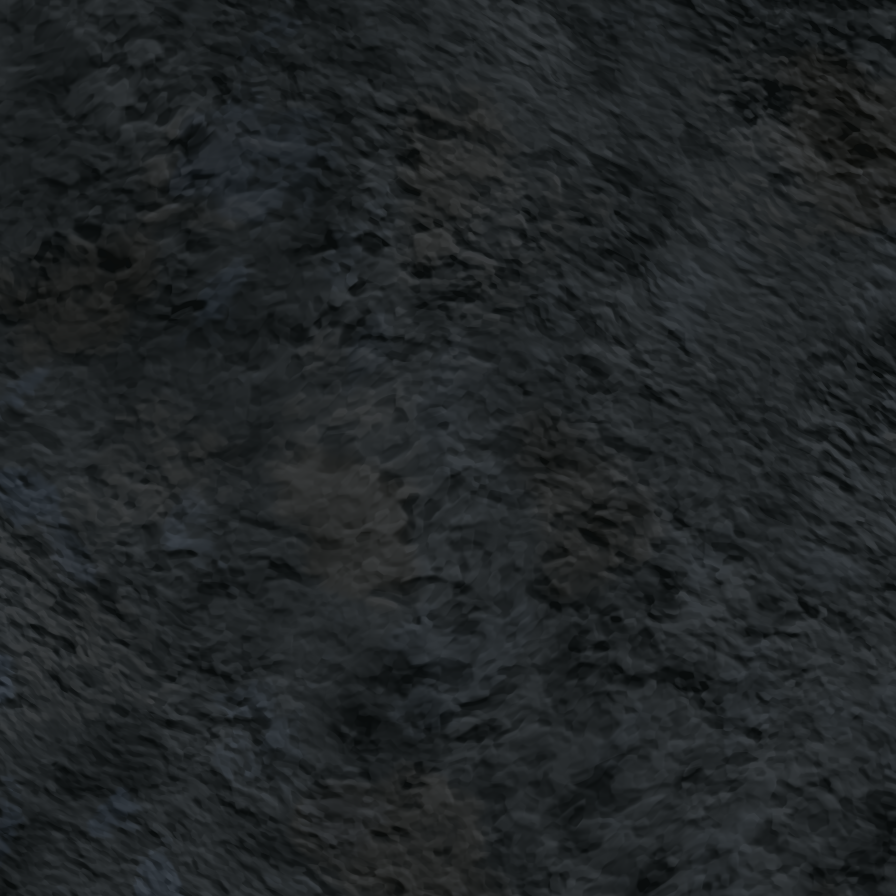
Give the GLSL for this texture, as a WebGL 1 fragment shader.

```glsl
precision highp float;

uniform vec2 u_resolution;

// Colours
const vec3 STONE = vec3(0.119, 0.134, 0.140);
const vec3 TONE_STEP = vec3(0.034, 0.035, 0.037);
const vec3 WARM_TINT = vec3(0.011, 0.001, -0.009);
const vec3 BLUE_TINT = vec3(0.022, 0.036, 0.062);

// Feature frequencies, in cells per canvas side
const vec2 LEDGE_FREQ = vec2(17.0, 30.0);
const vec2 GRAIN_FREQ = vec2(40.0, 78.0);
const vec2 GRIT_FREQ = vec2(98.0, 150.0);
const vec2 CREVICE_FREQ = vec2(27.0, 64.0);
const float BROAD_FREQ = 3.6;
const float PATCH_FREQ = 10.0;

// Strengths
const float BROAD_AMOUNT = 0.36;
const float PATCH_AMOUNT = 0.34;
const float HEIGHT_AMOUNT = 0.44;
const float RELIEF_AMOUNT = 0.42;
const float CREVICE_AMOUNT = 1.1;
const float CELL_SOFTNESS = 8.0;
const float CELL_GAIN = 4.5;
const vec2 LIGHT_STEP = vec2(0.002, 0.005);

// Flow of the strata
const float STRATA_SLOPE = 0.42;
const float STRATA_BEND = 0.07;
const vec2 BEND_FREQ = vec2(5.0, 4.0);
const float BEND_PHASE = -0.76;

vec3 hash3(vec2 cell) {
  vec3 h = fract(cell.xyx * vec3(0.1031, 0.1030, 0.0973));
  h += dot(h, h.yxz + 33.33);
  return fract((h.xxy + h.yzz) * h.zyx);
}

// Cellular noise with softly blended cells, roughly unit deviation
float cells(vec2 p) {
  vec2 base = floor(p);
  float total = 0.0;
  float weights = 0.0;
  for (int y = -1; y <= 1; y++) {
    for (int x = -1; x <= 1; x++) {
      vec2 cell = base + vec2(float(x), float(y));
      vec3 seed = hash3(cell + 57.0);
      vec2 d = cell + seed.xy - p;
      float w = exp(-CELL_SOFTNESS * dot(d, d));
      total += w * (seed.z - 0.5);
      weights += w;
    }
  }
  return CELL_GAIN * total / weights;
}

// Layered sines that make outlines wander
vec2 wander(vec2 p) {
  return vec2(sin(p.y * 17.0 + 2.0 * sin(p.x * 11.0)),
              sin(p.x * 19.0 + 2.0 * sin(p.y * 13.0 + 1.0)));
}

// Coordinates along and across the bending strata
vec2 strata(vec2 p) {
  float bend = STRATA_BEND * sin(dot(p, BEND_FREQ) + BEND_PHASE);
  vec2 q = vec2(p.x - STRATA_SLOPE * p.y, p.y + STRATA_SLOPE * p.x + bend);
  return q + 0.005 * wander(p) + 0.002 * wander(p * 3.7 + 4.0);
}

float rockHeight(vec2 q) {
  return 0.38 * cells(q * LEDGE_FREQ + 11.0)
       + 0.72 * cells(q * GRAIN_FREQ + 23.0)
       + 0.50 * cells(q * GRIT_FREQ + 5.0);
}

void main() {
  vec2 p = gl_FragCoord.xy / min(u_resolution.x, u_resolution.y);
  vec2 soft = p + 0.018 * wander(p * 0.8) + 0.006 * wander(p * 2.7);
  vec2 q = strata(p);

  // Weathered patches and local roughness
  float broad = cells(soft * BROAD_FREQ + 3.0);
  float patches = cells(soft * PATCH_FREQ + 41.0);
  float roughness = clamp(0.96 + 0.16 * cells(soft * 6.1 + 71.0), 0.65, 1.25);

  // Grains lit from above, broken by short dark crevices
  float height = rockHeight(q);
  float relief = height - rockHeight(strata(p + LIGHT_STEP));
  float crevice = smoothstep(0.5, 1.9, -cells(q * CREVICE_FREQ + 89.0) - 0.45 * height);
  float tone = BROAD_AMOUNT * broad + PATCH_AMOUNT * patches
             + roughness * (HEIGHT_AMOUNT * height + RELIEF_AMOUNT * relief
                            - CREVICE_AMOUNT * (crevice - 0.2));
  vec3 colour = STONE + TONE_STEP * clamp(tone, -2.5, 2.7);

  // Rusty stains and pale blue mineral traces toward the left
  float rust = smoothstep(0.2, 2.0, cells(soft * 6.5 + 17.0) + 0.3 * height);
  float mineral = smoothstep(0.9, 2.3, cells(strata(soft) * vec2(15.0, 11.0) + 31.0)
                                       + 0.35 * height);
  mineral *= mix(0.75, 0.15, smoothstep(0.05, 0.6, p.x));
  colour += WARM_TINT * rust + BLUE_TINT * mineral;

  gl_FragColor = vec4(clamp(colour, 0.0, 1.0), 1.0);
}
```
